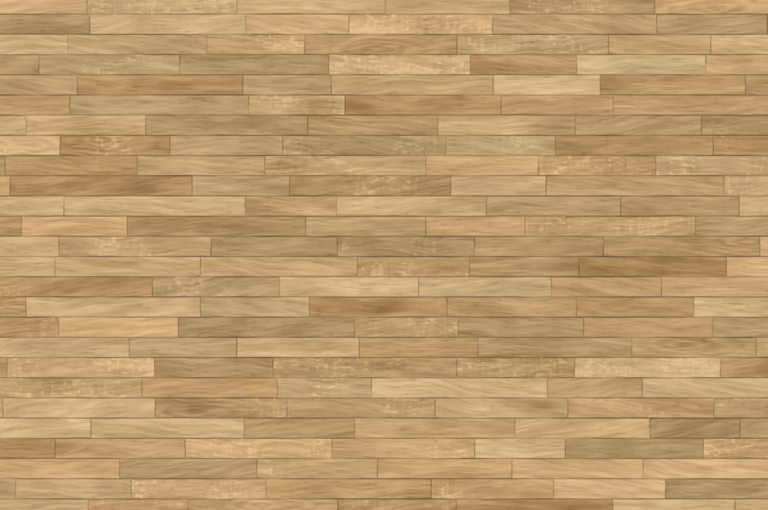
Give the GLSL for this texture, as a Shadertoy shader.

```glsl
// Oak strip parquet: staggered planks with streaked grain, rings, rays and fine seams.
const float ROWS = 25.25;         // strips over the canvas height
const float ROW_SHIFT = 0.45;     // part of the lowest strip that is cut off
const float PLANK_LENGTH = 6.6;   // mean length in strip heights
const float LENGTH_JITTER = 0.42; // shift of the end joints
const float SEAM_WIDTH = 0.035;   // half width in strip heights
const float SEAM_DEPTH = 0.32;
const float MEAN_TONE = 0.60;
const float TONE_SPREAD = 0.66;
const float DARK_SHARE = 0.07;    // share of heartwood planks
const float RING_SHARE = 0.10;    // share of planks with arched rings
const float RAY_SHARE = 0.30;     // share of planks with pale cross flecks
const vec3 DARK_OAK = vec3(0.64, 0.51, 0.34);
const vec3 LIGHT_OAK = vec3(0.85, 0.71, 0.52);
const vec3 WARM_SHIFT = vec3(0.012, -0.006, -0.012);

float hash(vec2 p) {
    vec3 q = fract(p.xyx * vec3(0.1031, 0.1030, 0.0973));
    q += dot(q, q.yzx + 33.33);
    return fract((q.x + q.y) * q.z);
}

float noise(vec2 p) {
    vec2 i = floor(p), f = fract(p);
    f = f * f * (3.0 - 2.0 * f);
    return mix(mix(hash(i), hash(i + vec2(1, 0)), f.x),
               mix(hash(i + vec2(0, 1)), hash(i + vec2(1, 1)), f.x), f.y);
}

// Position of an end joint, in mean plank lengths
float joint(float index, float row) {
    return index + LENGTH_JITTER * (hash(vec2(index + 31.0, row + 7.0)) - 0.5);
}

// Signed grain tone of a plank; q is measured from its lower left corner
float grain(vec2 q, float plankLength, vec2 id) {
    vec2 seed = 200.0 * vec2(hash(id + 11.3), hash(id + 47.9));
    float tilt = hash(id + 5.7) - 0.5;
    vec2 g = q;
    g.y += q.x * tilt * abs(tilt) * 0.7 + 0.3 * noise(q * vec2(0.5, 0.8) + seed);

    // Soft clouds, long streaks and short pores
    float tone = 0.34 * (noise(g * vec2(0.45, 1.6) + seed) - 0.5);
    tone += 0.38 * (noise(g * vec2(0.5, 5.0) + seed.yx) - 0.5);
    tone += 0.42 * (noise(g * vec2(1.3, 11.0) + seed) - 0.5);
    tone -= 0.20 * smoothstep(0.66, 0.95, noise(g * vec2(2.6, 15.0) + seed.yx));

    // Arched rings around a point on the plank
    if (hash(id + 71.1) < RING_SHARE) {
        vec2 c = q - vec2(plankLength * hash(id + 3.1), 0.2 + 0.6 * hash(id + 9.2));
        float radius = length(c * vec2(0.22, 1.0)) + 0.22 * noise(q * vec2(1.1, 2.0) + seed);
        tone += 0.17 * sin(radius * 27.0) * exp(-0.12 * c.x * c.x);
    }

    // Pale medullary rays and upright saw marks, in patches
    if (hash(id + 83.4) < RAY_SHARE) {
        float patches = smoothstep(0.35, 0.7, noise(q * vec2(0.5, 0.9) + seed));
        float flecks = noise(q * vec2(4.5, 9.0) + seed.yx);
        tone += patches * 0.38 * smoothstep(0.62, 0.9, flecks);
        tone += patches * 0.24 * (noise(q * vec2(9.0, 1.8) + seed) - 0.5);
    }

    // Occasional shaded knot
    if (hash(id + 19.6) < 0.08) {
        vec2 k = q - vec2(plankLength * hash(id + 23.8), 0.5);
        tone -= 0.42 * exp(-dot(k * k, vec2(0.9, 5.0)));
    }
    return tone;
}

vec3 parquet(vec2 p, float pixel) {
    // Find the plank and the distance to its sides
    float row = floor(p.y);
    float x = p.x / PLANK_LENGTH + 10.0 * hash(vec2(row + 2.0, 63.0));
    float index = floor(x + 0.5);
    if (x < joint(index, row)) index -= 1.0;
    float left = joint(index, row), right = joint(index + 1.0, row);
    vec2 q = vec2((x - left) * PLANK_LENGTH, p.y - row);
    float plankLength = (right - left) * PLANK_LENGTH;
    vec2 id = vec2(index, row) + 13.0;

    // Plank tone and hue
    float tone = MEAN_TONE + TONE_SPREAD * (hash(id) - 0.5);
    if (hash(id + 37.2) < DARK_SHARE) tone -= 0.38;
    tone += grain(q, plankLength, id);
    vec3 color = mix(DARK_OAK, LIGHT_OAK, clamp(tone, -0.55, 1.2));
    color += WARM_SHIFT * (2.0 * hash(id + 53.5) - 1.0);

    // Seams of uneven strength
    vec2 edge = vec2(min(q.x, plankLength - q.x), min(q.y, 1.0 - q.y));
    vec2 seam = 1.0 - smoothstep(vec2(SEAM_WIDTH - 0.5 * pixel),
                                 vec2(SEAM_WIDTH + 0.5 * pixel), edge);
    float wear = 0.35 + 0.65 * noise(vec2(p.x * 0.6, floor(p.y + 0.5) * 5.0));
    return color * (1.0 - SEAM_DEPTH * wear * max(0.7 * seam.x, seam.y));
}

void mainImage(out vec4 fragColor, in vec2 fragCoord) {
    float pixel = ROWS / iResolution.y;
    vec3 sum = vec3(0.0);
    // Four samples per pixel smooth joints and grain
    for (int i = 0; i < 4; i++) {
        vec2 offset = vec2(i % 2, i / 2) * 0.5 - 0.25;
        sum += parquet((fragCoord + offset) * pixel + vec2(0.0, ROW_SHIFT), pixel);
    }
    fragColor = vec4(sum / 4.0, 1.0);
}
```
